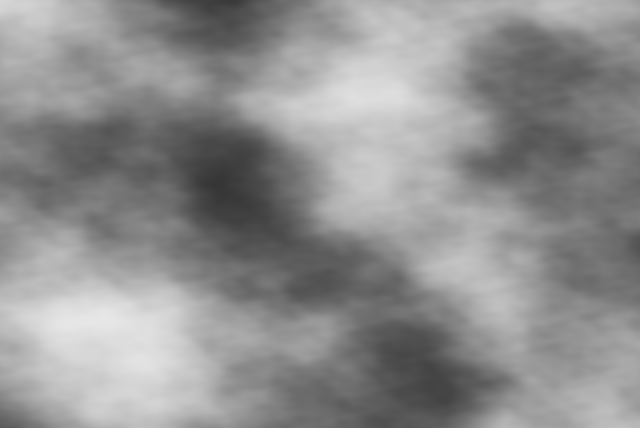
Give the GLSL for this texture, as a Shadertoy shader.

```glsl
// Soft grey cloud cover: broad dark and bright drifts with faint, level wisps.

// Repeatable random value from 0 to 1
float hash(float n) {
    return fract(sin(n * 12.9898 + 4.1) * 43758.55);
}

// Layered sines: finer waves are weaker and stretched more along x
float clouds(vec2 p) {
    float sum = 0.0;
    float frequency = 1.12;
    float amplitude = 0.066;
    for (int i = 0; i < 80; i++) {
        float n = float(i);
        float fineness = n / 80.0;
        float angle = 2.39996 * n + 0.9 * hash(n + 31.0);
        vec2 stretch = vec2(mix(0.76, 0.5, fineness), 1.0);
        vec2 direction = vec2(cos(angle), sin(angle)) * stretch;
        float phase = 6.28319 * hash(n + 7.0);
        // Broad bands lean slightly down to the right
        float lean = 1.0 + 0.12 * (1.0 - fineness) * sin(2.0 * angle);
        sum += amplitude * lean * sin(6.28319 * frequency * dot(p, direction) + phase);
        frequency *= 1.05;
        amplitude /= 1.049;
    }
    return sum;
}

void mainImage(out vec4 fragColor, in vec2 fragCoord) {
    // Canvas height is one unit
    vec2 p = fragCoord / iResolution.y;
    // Soft limit keeps detail in the darkest and brightest drifts
    float grey = 0.545 + 0.42 * tanh(clouds(p) / 0.42);
    fragColor = vec4(vec3(grey), 1.0);
}
```
